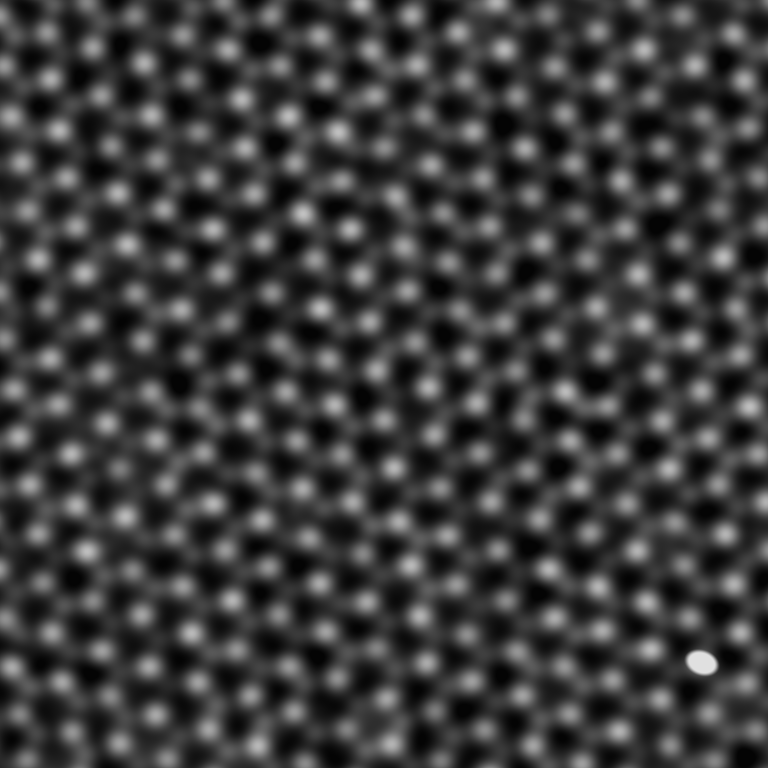
This pattern is drawn by a three.js fragment shader. Its source:

```glsl
// Grainy grey atomic lattice: bright atoms, dim partner atoms and dark hollows on a tilted hexagonal grid.
varying vec2 vUv;

// Lattice geometry, in canvas units
const vec2 STEP_A = vec2(0.0633, -0.0211);
const vec2 STEP_C = vec2(0.01055, -0.0633);
const vec2 ORIGIN = vec2(0.2695, 0.7669);
const vec2 SPOT_SIGMA = vec2(0.0135, 0.0125);
const float JITTER = 0.0034;

// Brightness of the three kinds of site
const float ATOM_LEVEL = 0.62;
const float PARTNER_LEVEL = 0.26;
const float HOLLOW_FILL = 0.16;
const float BASE_LEVEL = -0.012;
const float ATOM_SPREAD = 0.32;
const float PARTNER_SPREAD = 0.75;

// Uneven background
const float MOTTLE_SCALE = 38.0;
const float MOTTLE_LEVEL = 0.10;
const float DRIFT_SCALE = 5.0;
const float DRIFT_LEVEL = 0.14;

// Single overexposed particle
const vec2 PARTICLE_CENTER = vec2(0.914, 0.137);
const vec2 PARTICLE_RADII = vec2(0.0215, 0.0155);
const float PARTICLE_TILT = -0.35;
const float PARTICLE_LEVEL = 0.88;

float hash(vec2 p) {
  return fract(sin(dot(p, vec2(127.1, 311.7))) * 43758.5453);
}

float valueNoise(vec2 p) {
  vec2 i = floor(p);
  vec2 f = fract(p);
  f = f * f * (3.0 - 2.0 * f);
  float low = mix(hash(i), hash(i + vec2(1.0, 0.0)), f.x);
  float high = mix(hash(i + vec2(0.0, 1.0)), hash(i + 1.0), f.x);
  return mix(low, high, f.y);
}

float cross2(vec2 a, vec2 b) {
  return a.x * b.y - a.y * b.x;
}

vec2 toLattice(vec2 p) {
  return vec2(cross2(p, STEP_C), cross2(STEP_A, p)) / cross2(STEP_A, STEP_C);
}

// Gaussian spot at a lattice site, nudged by a random offset
float spot(vec2 p, vec2 site, float seed) {
  vec2 nudge = vec2(hash(site + seed), hash(site + seed + 17.3)) - 0.5;
  vec2 center = site.x * STEP_A + site.y * STEP_C + nudge * 2.0 * JITTER;
  vec2 d = (p - center) / SPOT_SIGMA;
  return exp(-0.5 * dot(d, d));
}

float latticeLevel(vec2 p) {
  vec2 home = floor(toLattice(p));
  float level = 0.0;
  for (int j = -1; j <= 1; j++) {
    for (int i = -1; i <= 1; i++) {
      vec2 cell = home + vec2(float(i), float(j));
      float atom = ATOM_LEVEL * (1.0 + ATOM_SPREAD * (hash(cell + 3.7) - 0.5));
      float partner = PARTNER_LEVEL * (1.0 + PARTNER_SPREAD * (hash(cell + 8.1) - 0.5));
      float hollow = HOLLOW_FILL * pow(hash(cell + 5.9), 10.0);
      level += atom * spot(p, cell, 1.3);
      level += partner * spot(p, cell + 1.0 / 3.0, 2.9);
      level += hollow * spot(p, cell + 2.0 / 3.0, 4.1);
    }
  }
  return level;
}

// Soft-edged tilted ellipse, 1 inside and 0 outside
float particleMask(vec2 p) {
  float c = cos(PARTICLE_TILT);
  float s = sin(PARTICLE_TILT);
  vec2 d = p - PARTICLE_CENTER;
  vec2 local = vec2(c * d.x + s * d.y, c * d.y - s * d.x);
  return 1.0 - smoothstep(0.75, 1.15, length(local / PARTICLE_RADII));
}

void main() {
  float level = BASE_LEVEL + latticeLevel(vUv - ORIGIN);

  // Slow gain drift and fine mottling
  level *= 1.0 + DRIFT_LEVEL * (valueNoise(vUv * DRIFT_SCALE) - 0.5);
  level += MOTTLE_LEVEL * (valueNoise(vUv * MOTTLE_SCALE + 9.2) - 0.5);

  level = mix(level, PARTICLE_LEVEL, particleMask(vUv));
  gl_FragColor = vec4(vec3(clamp(level, 0.015, 1.0)), 1.0);
}
```
